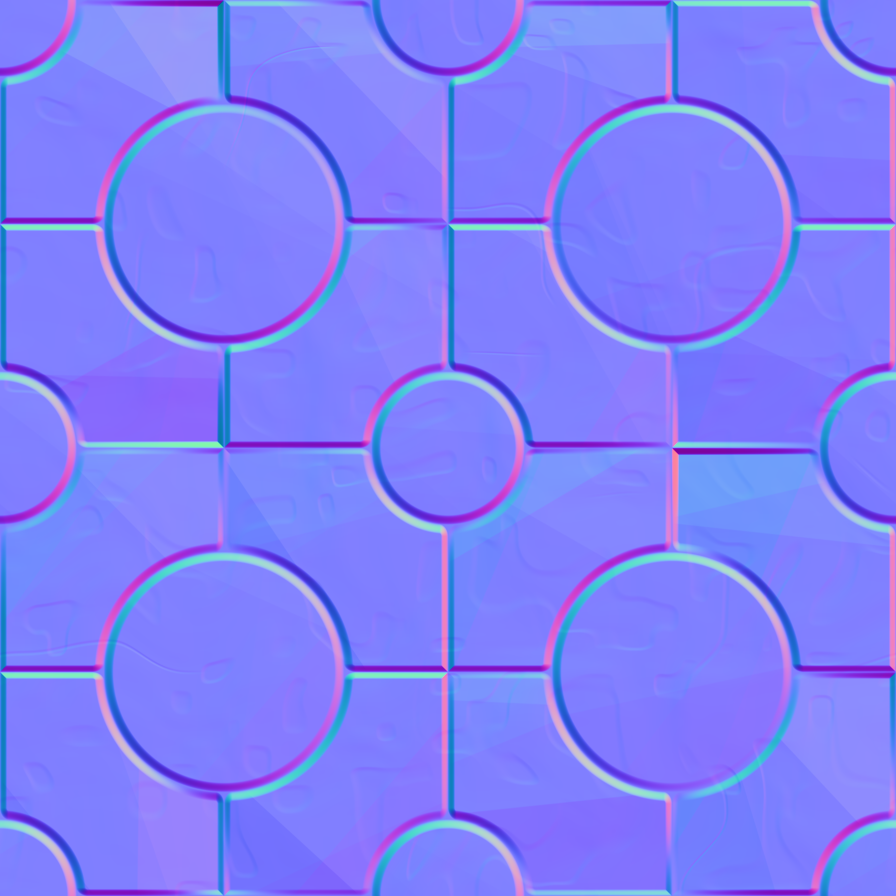
Reproduce this texture map procedurally as a Shadertoy shader.

```glsl
// Tangent-space normal map of stone paving: two by two repeats of large and small
// round stones set in square slabs. A height field is built from distances to the
// grooves plus chipped facets, dents and cracks, then differentiated into normals.

float hash(vec2 p) {
    vec3 q = fract(p.xyx * vec3(0.1031, 0.1030, 0.0973));
    q += dot(q, q.yzx + 33.33);
    return fract((q.x + q.y) * q.z);
}

// Value noise with f lattice cells per repeat, wrapping over the canvas.
float noise(vec2 p, float f) {
    vec2 i = floor(p * f), t = fract(p * f);
    t = t * t * t * (t * (t * 6.0 - 15.0) + 10.0);
    vec2 a = mod(i, 2.0 * f), b = mod(i + 1.0, 2.0 * f);
    return mix(mix(hash(a + f), hash(vec2(b.x, a.y) + f), t.x),
               mix(hash(vec2(a.x, b.y) + f), hash(b + f), t.x), t.y);
}

// Shallow planes cut off a stone, each with a crisp starting edge.
float facets(vec2 local, vec2 id) {
    float cut = 0.0;
    for (int k = 0; k < 3; k++) {
        vec2 seed = id + float(k) * 17.0;
        float angle = 6.2832 * hash(seed + 3.1);
        float start = mix(0.03, 0.19, hash(seed + 8.7));
        float slope = mix(0.03, 0.15, hash(seed + 5.3));
        cut += slope * max(dot(local, vec2(cos(angle), sin(angle))) - start, 0.0);
    }
    return cut;
}

// Fine wear: broad swells, scattered dents and a few hairline cracks.
float wear(vec2 p) {
    vec2 warp = vec2(noise(p, 5.0), noise(p + 0.37, 5.0)) - 0.5;
    vec2 q = p + 0.12 * warp;
    float swell = 0.0035 * noise(q, 5.0) + 0.0007 * noise(q, 17.0);
    float dents = 0.0009 * smoothstep(0.66, 0.86, noise(q + 0.2, 14.0));
    float contour = abs(noise(q + 0.61, 3.0) - 0.5);
    float patches = smoothstep(0.5, 0.75, noise(p + 0.13, 4.0));
    float crack = 0.0005 * patches * (1.0 - smoothstep(0.0, 0.018, contour));
    return swell - dents - crack;
}

float height(vec2 p) {
    vec2 fromBig = fract(p) - 0.5;
    vec2 fromSmall = fract(p + 0.5) - 0.5;
    float big = length(fromBig) - 0.268;
    float small = length(fromSmall) - 0.171;
    float ring = min(big, small);

    // Straight joints are narrower than the rings, so their distance is scaled up.
    vec2 joint = abs(fract(p * 2.0 + 0.5) - 0.5) * 0.5;
    float line = 1.4 * min(joint.x, joint.y);

    float edge, chips;
    if (ring < 0.0) {
        bool isBig = big < small;
        vec2 id = isBig ? mod(floor(p), 2.0) + 40.0 : mod(floor(p + 0.5), 2.0) + 60.0;
        edge = -ring;
        chips = 0.35 * facets(isBig ? fromBig : fromSmall, id);
    } else {
        // Slab corners are rounded where a joint runs into a ring.
        float r = 0.026;
        edge = max(min(line, ring), r) - length(max(r - vec2(line, ring), 0.0));
        chips = facets((fract(p * 2.0) - 0.5) * 0.5, mod(floor(p * 2.0), 4.0));
    }
    float bevel = smoothstep(0.0, 0.021, edge);
    return bevel * (0.0195 - chips) + wear(p);
}

vec3 surfaceNormal(vec2 p) {
    vec2 e = vec2(0.0015, 0.0);
    vec2 slope = vec2(height(p + e.xy) - height(p - e.xy),
                      height(p + e.yx) - height(p - e.yx)) / (2.0 * e.x);
    return normalize(vec3(-slope, 1.0));
}

void mainImage(out vec4 fragColor, in vec2 fragCoord) {
    // Average four samples per pixel to smooth the grooves.
    vec3 n = vec3(0.0);
    for (int k = 0; k < 4; k++) {
        vec2 offset = vec2(k % 2, k / 2) * 0.5 - 0.25;
        n += surfaceNormal(2.0 * (fragCoord + offset) / iResolution.xy);
    }
    fragColor = vec4(n * 0.125 + 0.5, 1.0);
}
```
